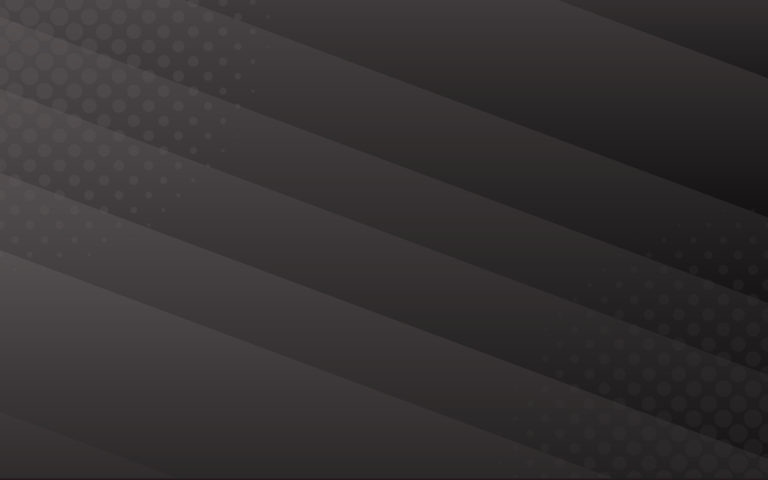
Give the GLSL for this background, as a Shadertoy shader.

```glsl
// Dark charcoal backdrop of slanted overlapping bands, each shaded from light to dark downwards,
// with two halftone dot fans in opposite corners. Bands are layered in a loop;
// dots come from one staggered lattice, reused by half-turn symmetry.

#define BAND_COUNT 8
#define BAND_SLOPE 0.3725
#define BAND_LIGHT 0.32
#define DOT_PITCH 0.03098
#define DOT_RADIUS 0.0215
#define FAN_RADIUS 0.572
#define LIGHT_DOT_OPACITY 0.25
#define DIM_DOT_OPACITY 0.21
#define TRIM_HEIGHT 0.0035

const vec3 WARM_TINT = vec3(1.045, 0.975, 0.99);
const vec3 TRIM_COLOR = vec3(0.14, 0.10, 0.115);

// Each band: edge height at the left side, height of full light, falloff per unit
const vec3 BANDS[BAND_COUNT] = vec3[BAND_COUNT](
    vec3(-2.000, -0.240, 0.530),
    vec3(-0.433, -0.236, 0.360),
    vec3(-0.143, -0.140, 0.310),
    vec3( 0.035, -0.005, 0.290),
    vec3( 0.185,  0.160, 0.298),
    vec3( 0.360,  0.335, 0.290),
    vec3( 0.521,  0.510, 0.330),
    vec3( 0.858,  0.590, 0.360));

// Layered bands; p has its origin at the upper left, y pointing down
float bandShade(vec2 p, float pixel) {
    float across = p.y - BAND_SLOPE * p.x;
    float shade = 0.0;
    for (int i = 0; i < BAND_COUNT; i++) {
        vec3 band = BANDS[i];
        float light = BAND_LIGHT - band.z * (p.y - band.y);
        float cover = smoothstep(-pixel, pixel, across - band.x);
        shade = mix(shade, light, cover);
    }
    return shade;
}

// Coverage of a staggered dot fan that shrinks away from the corner at zero
float dotFan(vec2 p, float pixel) {
    vec2 grid = (p - vec2(0.0, 0.004)) / DOT_PITCH;
    vec2 diagonal = 0.5 * vec2(grid.x + grid.y, grid.x - grid.y);
    vec2 cell = floor(diagonal) + 0.5;
    vec2 center = vec2(cell.x + cell.y, cell.x - cell.y);
    float fade = 1.0 - length(center) * DOT_PITCH / FAN_RADIUS;
    float radius = min(DOT_RADIUS * sqrt(max(fade, 0.0)), 0.0198);
    float edge = length(grid - center) * DOT_PITCH - radius;
    return step(0.0, fade) * (1.0 - smoothstep(-pixel, pixel, edge));
}

void mainImage(out vec4 fragColor, in vec2 fragCoord) {
    vec2 canvas = vec2(1.6, 1.0);
    vec2 uv = fragCoord / iResolution.xy;
    vec2 p = vec2(uv.x, 1.0 - uv.y) * canvas;
    float pixel = 0.8 / iResolution.y;

    // Bands, then light dots upper left and dim dots lower right
    float shade = bandShade(p, pixel);
    shade = mix(shade, 0.37, LIGHT_DOT_OPACITY * dotFan(p, pixel));
    shade = mix(shade, 0.23, DIM_DOT_OPACITY * dotFan(canvas - p, pixel));
    vec3 color = shade * WARM_TINT;

    // Thin dark trim along the bottom
    float trim = 1.0 - smoothstep(-pixel, pixel, uv.y - TRIM_HEIGHT);
    color = mix(color, TRIM_COLOR, trim);

    fragColor = vec4(color, 1.0);
}
```
